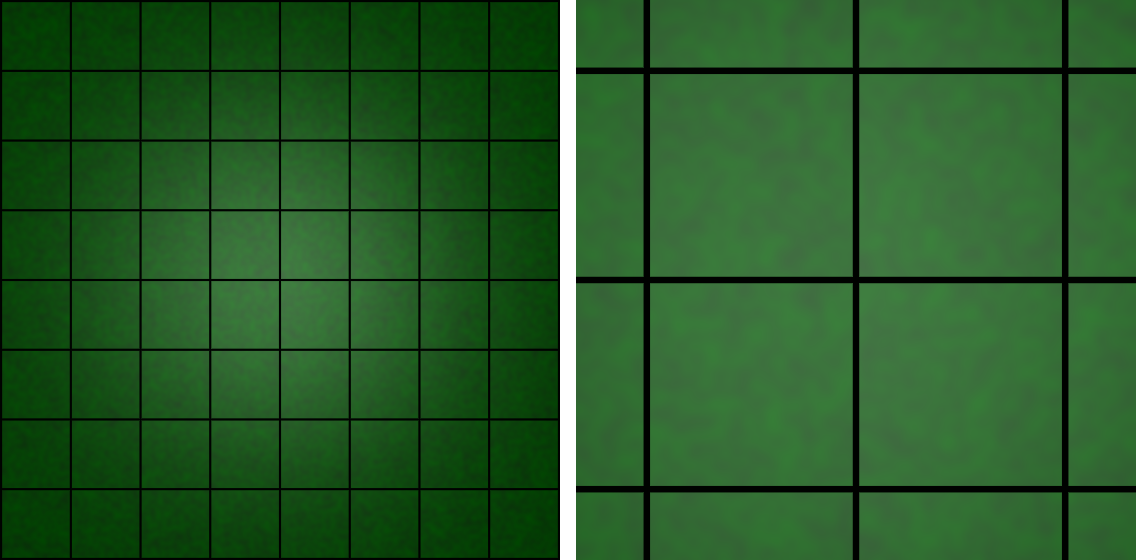
Left: the whole. Right: its middle third, enlarged.
A Shadertoy shader for this pattern:

```glsl
// Green felt board divided by a black square grid, lit by a soft central glow.
#define CELLS 8.0
#define LINE_HALF_WIDTH 0.00195
#define LINE_COLOR vec3(0.0, 0.008, 0.0)
#define FELT_COLOR vec3(0.008, 0.228, 0.008)
#define GLOW_COLOR vec3(0.238, 0.240, 0.242)
#define GLOW_FALLOFF 8.5
#define GRAIN_SCALE 85.0
#define GRAIN_TINT vec3(-0.020, 0.060, -0.020)
#define CELL_SHADE 0.016

vec2 hashGradient(vec2 cell) {
    vec3 h = fract(cell.xyx * vec3(0.1031, 0.1030, 0.0973));
    h += dot(h, h.yzx + 33.33);
    float angle = 6.28319 * fract((h.x + h.y) * h.z);
    return vec2(cos(angle), sin(angle));
}

float gradientNoise(vec2 p) {
    vec2 i = floor(p), f = fract(p);
    vec2 u = f * f * f * (f * (f * 6.0 - 15.0) + 10.0);
    vec2 e = vec2(1.0, 0.0);
    float bottom = mix(dot(hashGradient(i), f),
                       dot(hashGradient(i + e.xy), f - e.xy), u.x);
    float top = mix(dot(hashGradient(i + e.yx), f - e.yx),
                    dot(hashGradient(i + e.xx), f - e.xx), u.x);
    return mix(bottom, top, u.y);
}

// Fine fibres over broader mottling
float feltGrain(vec2 uv) {
    mat2 turn = mat2(0.8, 0.6, -0.6, 0.8);
    vec2 p = turn * uv * GRAIN_SCALE;
    float grain = 0.0, amplitude = 0.7;
    for (int octave = 0; octave < 3; octave++) {
        grain += amplitude * gradientNoise(p + 17.3);
        p = turn * p * 0.5;
        amplitude *= 0.75;
    }
    return grain;
}

void mainImage(out vec4 fragColor, in vec2 fragCoord) {
    vec2 uv = fragCoord / iResolution.xy;
    float pixel = 1.0 / min(iResolution.x, iResolution.y);

    // Outer lines sit fully inside the canvas
    float span = 1.0 - 2.0 * LINE_HALF_WIDTH;
    vec2 grid = (uv - LINE_HALF_WIDTH) / span * CELLS;
    vec2 local = fract(grid) - 0.5;

    // Felt, glow and a faint shade across each square
    vec2 fromCenter = uv - 0.5;
    float glow = exp(-GLOW_FALLOFF * dot(fromCenter, fromCenter));
    vec3 color = FELT_COLOR + GLOW_COLOR * glow;
    color += GRAIN_TINT * feltGrain(uv);
    color -= CELL_SHADE * local.x * (0.4 + 0.6 * glow);

    // Grid lines
    vec2 lineDistance = (0.5 - abs(local)) * span / CELLS;
    float edge = min(lineDistance.x, lineDistance.y) - LINE_HALF_WIDTH;
    float line = 1.0 - smoothstep(-0.6 * pixel, 0.6 * pixel, edge);
    color = mix(color, LINE_COLOR, line);

    fragColor = vec4(clamp(color, 0.0, 1.0), 1.0);
}
```
